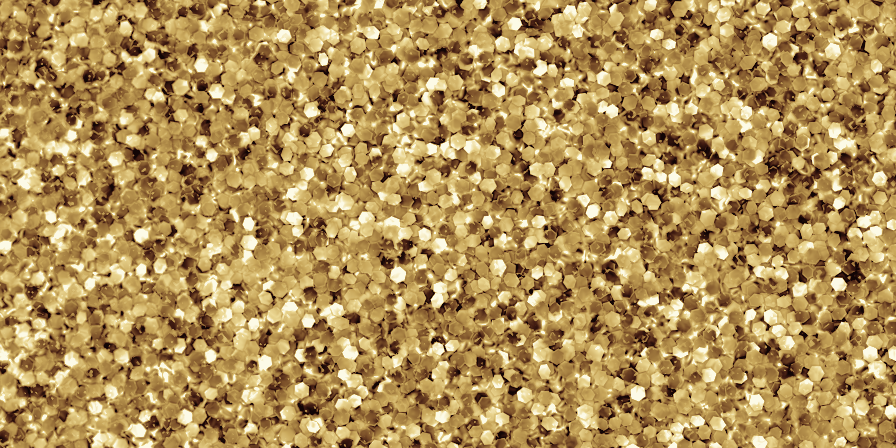
Reproduce this texture procedurally as a Shadertoy shader.

```glsl
const float FLAKE_CELL = 0.032;   // flake spacing in canvas heights
const int FLAKE_LAYERS = 3;

float hash(vec2 p) {
    vec3 q = fract(p.xyx * 0.1031);
    q += dot(q, q.yzx + 33.33);
    return fract((q.x + q.y) * q.z);
}

mat2 rotation(float angle) {
    float c = cos(angle), s = sin(angle);
    return mat2(c, s, -s, c);
}

float valueNoise(vec2 p) {
    vec2 cell = floor(p), f = fract(p);
    f = f * f * (3.0 - 2.0 * f);
    float low = mix(hash(cell), hash(cell + vec2(1, 0)), f.x);
    float high = mix(hash(cell + vec2(0, 1)), hash(cell + vec2(1, 1)), f.x);
    return mix(low, high, f.y);
}

float hexDistance(vec2 p, float apothem) {
    p = abs(p);
    return max(p.x, dot(p, vec2(0.5, 0.866))) - apothem;
}

// Crumpled foil between the flakes, as a tone from dark to bright
float foilGrit(vec2 p) {
    vec2 warp = vec2(valueNoise(p * 60.0), valueNoise(p * 60.0 + 41.0)) - 0.5;
    vec2 q = p + warp * 0.016;
    float coarse = valueNoise(rotation(0.6) * q * 75.0);
    float fine = valueNoise(rotation(1.9) * q * 135.0 + 9.0);
    return 0.56 + 1.7 * (mix(coarse, fine, 0.5) - 0.5);
}

// Scattered hexagonal flakes painted over the tone below
float paintFlakes(vec2 p, float below, float grit, float glint,
                  float cover, float softness, float seed) {
    float tone = below;
    vec2 base = floor(p);
    for (int j = -1; j <= 1; j++)
    for (int i = -1; i <= 1; i++) {
        vec2 cell = base + vec2(i, j);
        vec2 key = cell + seed;
        if (hash(key + 5.3) > cover) continue;

        vec2 jitter = vec2(hash(key + 17.1), hash(key + 31.7)) - 0.5;
        vec2 d = rotation(6.283 * hash(key + 47.9)) * (p - cell - 0.5 - 0.7 * jitter);
        d.y *= 1.0 + 0.35 * hash(key + 59.2);
        float edge = hexDistance(d, mix(0.44, 0.56, hash(key + 71.4)));

        float shine = hash(key + 83.6);
        float face = shine + 0.22 * d.x + 0.16 * (grit - 0.5);
        face += glint * mix(0.45, 0.1, smoothstep(0.1, 0.5, shine));
        float rim = smoothstep(-0.15, -0.02, edge) * smoothstep(0.2, 0.7, grit);
        face = mix(face, max(face, 0.72), 0.6 * rim);

        float shadow = 1.0 - smoothstep(0.0, 0.2, edge);
        float mask = 1.0 - smoothstep(-softness, softness, edge);
        tone = mix(tone - 0.13 * shadow, face, mask);
    }
    return tone;
}

vec3 goldRamp(float tone) {
    const vec3 golds[7] = vec3[7](
        vec3(0.07, 0.02, 0.02), vec3(0.26, 0.11, 0.07), vec3(0.48, 0.31, 0.16),
        vec3(0.64, 0.49, 0.25), vec3(0.79, 0.66, 0.36), vec3(0.92, 0.84, 0.57),
        vec3(0.99, 0.98, 0.90));
    const float stops[7] = float[7](-0.06, 0.04, 0.17, 0.38, 0.65, 0.89, 1.0);
    vec3 color = golds[0];
    for (int i = 1; i < 7; i++) {
        float t = clamp((tone - stops[i - 1]) / (stops[i] - stops[i - 1]), 0.0, 1.0);
        color = mix(color, golds[i], t);
    }
    return color;
}

void mainImage(out vec4 fragColor, in vec2 fragCoord) {
    vec2 p = fragCoord / iResolution.y;
    float pixel = 1.0 / (iResolution.y * FLAKE_CELL);

    // Focus falls off toward the left edge
    float defocus = 1.0 - smoothstep(0.0, 0.8, p.x);
    float softness = max(0.7 * pixel, mix(0.05, 0.13, defocus));

    float grit = foilGrit(p);
    float glint = smoothstep(0.7, 0.92, valueNoise(rotation(0.9) * p * 150.0));
    float tone = grit + 0.2 * glint;

    for (int layer = 0; layer < FLAKE_LAYERS; layer++) {
        float n = float(layer);
        vec2 q = rotation(0.5 + 1.3 * n) * p / FLAKE_CELL + 7.7 * n;
        tone = paintFlakes(q, tone, grit, glint, 0.55, softness, 113.0 * n);
    }

    // Broad drift of light over the sheet
    tone += 0.12 * (valueNoise(p * 4.0) - 0.5);
    fragColor = vec4(goldRamp(tone), 1.0);
}
```
